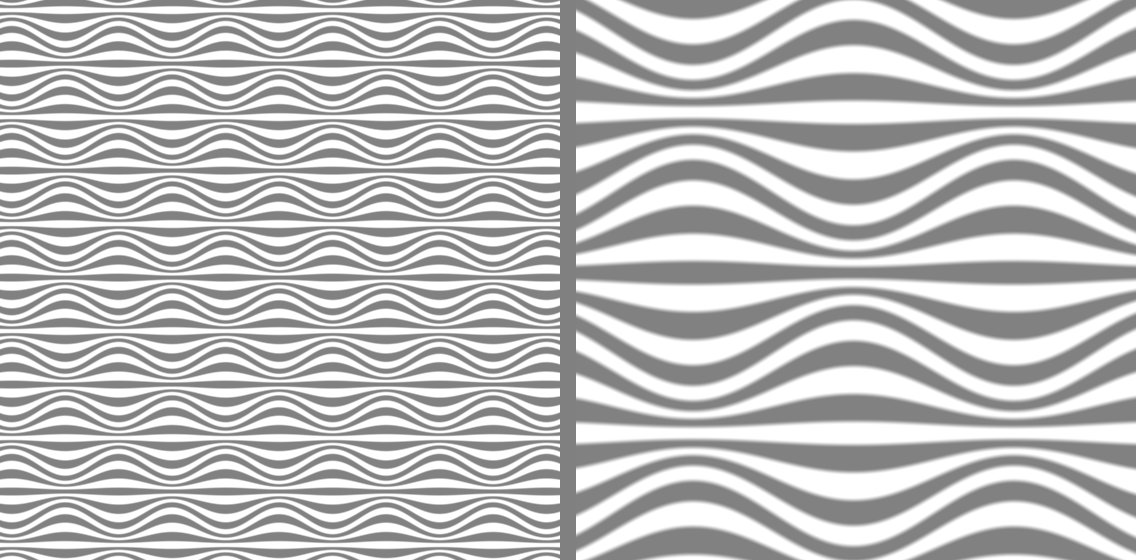
Left, the full canvas; right, a detail of the centre.
Write a Shadertoy shader that draws this pattern.

```glsl
// Even grey stripes on white, bent into stacked waves that swap crest and trough per row.
// Each stripe height is lifted by a cosine in x times a bump that vanishes at row borders;
// the lift is undone by bisection to find which stripe a point belongs to.

#define CELLS 5.235               // wave periods across and down
#define CENTER vec2(0.4985, 0.5043) // a trough aligned on a flat grey stripe
#define STRIPES_PER_ROW 4.5       // a row is half a period tall
#define WAVE_HEIGHT 0.204         // peak lift, in row heights
#define BUMP_POWER 1.4            // how gently the lift starts at row borders
#define GREY_SHARE 0.5            // grey part of each stripe period
#define EDGE_SOFTNESS 0.0019      // half width of the edge blend
#define GREY vec3(0.505)
#define WHITE vec3(1.0)

const float PI = 3.14159265;

// Lift envelope over one row: zero at both borders, one in the middle.
float bump(float t) {
    return pow(max(sin(PI * t), 0.0), BUMP_POWER);
}

float bumpSlope(float t) {
    float s = max(sin(PI * t), 0.0);
    return BUMP_POWER * PI * pow(s, BUMP_POWER - 1.0) * cos(PI * t);
}

// Finds the unbent height t in a row that the lift moves to the given height.
float unbend(float height, float lift) {
    float low = 0.0;
    float high = 1.0;
    for (int i = 0; i < 18; i++) {
        float mid = 0.5 * (low + high);
        if (mid + lift * bump(mid) < height) low = mid;
        else high = mid;
    }
    return 0.5 * (low + high);
}

void mainImage(out vec4 fragColor, in vec2 fragCoord) {
    // Coordinates in row heights
    float scale = 2.0 * CELLS;
    vec2 p = (fragCoord / iResolution.y - CENTER) * scale;

    // Neighbouring rows wave in opposite directions
    float row = floor(p.y);
    float direction = mod(row, 2.0) < 0.5 ? -1.0 : 1.0;
    float amplitude = direction * WAVE_HEIGHT;
    float lift = amplitude * cos(PI * p.x);
    float t = unbend(p.y - row, lift);

    // Gradient of the unbent height, for an even edge width
    float slopeX = amplitude * PI * sin(PI * p.x) * bump(t);
    float stretch = 1.0 + lift * bumpSlope(t);
    float gradient = length(vec2(slopeX, 1.0)) / stretch;

    // Signed distance to the stripe edge, in canvas units
    float phase = (row + t) * STRIPES_PER_ROW;
    float offCenter = abs(fract(phase + 0.5) - 0.5);
    float edge = (offCenter - 0.5 * GREY_SHARE) / (STRIPES_PER_ROW * gradient * scale);

    float soft = max(EDGE_SOFTNESS, 0.75 / iResolution.y);
    fragColor = vec4(mix(GREY, WHITE, smoothstep(-soft, soft, edge)), 1.0);
}
```
